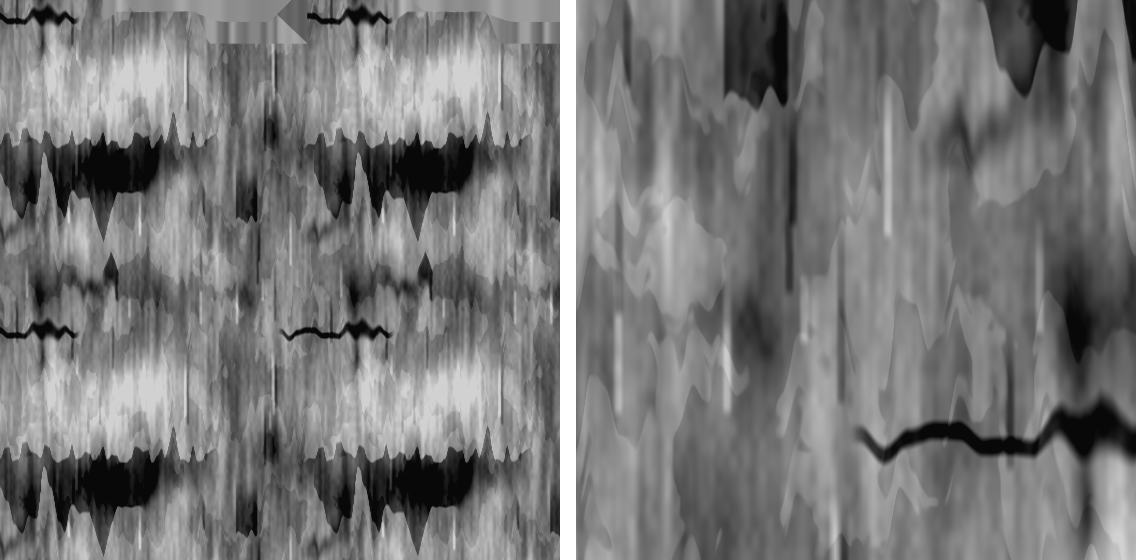
Left, the full canvas; right, a detail of the centre.
Give the GLSL for this texture, as a Shadertoy shader.

```glsl
// Grey, weathered paint that runs down in streaks, on a tile that repeats 1.78 times each way.
// Soft blobs set the light and dark areas, column noise tears their edges into drips,
// and striped plates cover parts of the top border.

float hash(vec2 p) {
    return fract(sin(dot(p, vec2(127.1, 311.7))) * 43758.5453);
}

// Value noise with n cells per tile, seamless across tiles
float noise(vec2 p, vec2 n) {
    p *= n;
    vec2 i = floor(p), f = fract(p);
    f = f * f * (3.0 - 2.0 * f);
    vec2 a = mod(i, n), b = mod(i + 1.0, n), seed = n * 0.37;
    return mix(mix(hash(a + seed), hash(vec2(b.x, a.y) + seed), f.x),
               mix(hash(vec2(a.x, b.y) + seed), hash(b + seed), f.x), f.y);
}

float column(float x, float n) {
    return noise(vec2(x, 0.0), vec2(n, 1.0));
}

float fbm(vec2 p, vec2 n) {
    float sum = 0.0, amp = 0.53;
    for (int i = 0; i < 4; i++) {
        sum += amp * noise(p, n);
        n *= 2.0;
        amp *= 0.5;
    }
    return sum;
}

// Shortest offset between points on the repeating tile
vec2 wrap(vec2 d) { return d - round(d); }

float blob(vec2 p, vec2 center, vec2 radius) {
    vec2 d = wrap(p - center) / radius;
    return exp(-dot(d, d));
}

float peak(float x, float center, float halfWidth) {
    return max(0.0, 1.0 - abs(wrap(vec2(x - center)).x) / halfWidth);
}

// Broad light and dark areas
float areas(vec2 p) {
    float tone = 0.49;
    tone += 0.25 * blob(p, vec2(0.24, 0.27), vec2(0.30, 0.14));
    tone += 0.16 * blob(p, vec2(0.50, 0.27), vec2(0.14, 0.15));
    tone += 0.24 * blob(p, vec2(0.66, 0.82), vec2(0.10, 0.08));
    tone += 0.13 * blob(p, vec2(0.53, 0.70), vec2(0.14, 0.10));
    tone += 0.18 * blob(p, vec2(0.23, 0.76), vec2(0.10, 0.07));
    tone -= 0.25 * blob(p, vec2(0.44, 0.10), vec2(0.06, 0.09));
    tone -= 0.14 * blob(p, vec2(0.78, 0.33), vec2(0.06, 0.25));
    tone -= 0.36 * blob(p, vec2(0.87, 0.45), vec2(0.03, 0.11));
    tone -= 0.30 * blob(p, vec2(0.09, 0.65), vec2(0.018, 0.15));
    tone -= 0.30 * blob(p, vec2(0.02, 0.73), vec2(0.05, 0.03));
    tone -= 0.36 * blob(p, vec2(0.29, 0.90), vec2(0.07, 0.03));
    tone -= 0.20 * blob(p, vec2(0.46, 0.93), vec2(0.07, 0.10));
    tone -= 0.20 * blob(p, vec2(0.77, 0.94), vec2(0.05, 0.04));
    tone -= 0.20 * blob(p, vec2(0.13, 0.93), vec2(0.05, 0.09));
    tone -= 0.18 * blob(p, vec2(0.97, 0.50), vec2(0.06, 0.10));
    return tone;
}

// Sharp dark shapes: torn band, stalactite and thin ridge
float darkShapes(vec2 p) {
    vec2 t = fract(p);
    float jag = column(p.x, 70.0), rag = column(p.x, 43.0);
    float y = t.y + 0.015 * (noise(p, vec2(60.0, 30.0)) - 0.5);
    float top = 0.465 - 0.055 * jag * jag - 0.09 * peak(t.x, 0.55, 0.025);
    float bottom = 0.60 + 0.05 * rag + 0.15 * peak(t.x, 0.33, 0.045);
    bottom = mix(0.49 + 0.25 * rag, bottom, smoothstep(0.20, 0.23, t.x));
    float soft = mix(0.012, 0.16, smoothstep(0.44, 0.50, t.x));
    float band = smoothstep(top - 0.004, top + 0.006, y) * (1.0 - smoothstep(bottom - soft, bottom, y));
    band *= 1.0 - smoothstep(0.34, 0.38, abs(wrap(t - 0.33).x));
    float dark = band * (0.28 + 0.30 * blob(p, vec2(0.36, 0.54), vec2(0.17, 0.08)));

    float tip = 0.73 - 0.06 * jag;
    dark += 0.30 * smoothstep(0.037, 0.031, abs(t.x - 0.785))
          * smoothstep(0.50, 0.62, y) * (1.0 - smoothstep(tip - 0.01, tip, y));
    float horn = 0.88 - 0.09 * peak(t.x, 0.353, 0.03);
    dark += 0.28 * smoothstep(horn, horn + 0.01, y) * smoothstep(0.03, 0.02, abs(t.x - 0.353))
          * (1.0 - smoothstep(0.87, 0.92, y));

    float swell = peak(t.x, 0.15, 0.07);
    float line = 0.065 - 0.03 * swell + 0.035 * (column(p.x, 38.0) - 0.5);
    float gap = abs(wrap(vec2(p.y - line)).x);
    float ridge = 1.0 - smoothstep(0.2, 1.0, gap / (0.014 + 0.03 * swell));
    dark += 0.5 * ridge * smoothstep(0.19, 0.16, abs(wrap(t - 0.07).x));
    dark += 0.22 * blob(p, vec2(0.13, -0.05), vec2(0.05, 0.07));
    return dark + 0.4 * blob(p, vec2(0.135, 0.12), vec2(0.012, 0.06));
}

void mainImage(out vec4 fragColor, in vec2 fragCoord) {
    vec2 uv = fragCoord / iResolution.xy;
    uv.y = 1.0 - uv.y;
    vec2 p = uv * 1.782;

    // Columns slip vertically, so that soft areas turn into runs
    vec2 run = p + vec2(0.03 * (noise(p, vec2(9.0, 8.0)) - 0.5),
        0.08 * (noise(p, vec2(64.0, 3.0)) - 0.5) + 0.06 * (noise(p, vec2(21.0, 4.0)) - 0.5));
    float tone = areas(run) - darkShapes(p);
    tone += 0.34 * (fbm(run, vec2(9.0, 6.0)) - 0.5) + 0.20 * (noise(p, vec2(48.0, 4.0)) - 0.5);
    tone += 0.15 * (noise(p, vec2(110.0, 9.0)) - 0.5) + 0.07 * (noise(p, vec2(130.0, 60.0)) - 0.5);
    tone += 0.05 - 0.10 * smoothstep(0.50, 0.54, fbm(run, vec2(14.0, 8.0)));

    // Scattered thin drips, light and dark in turn
    for (int i = 0; i < 30; i++) {
        float k = float(i), len = 0.04 + 0.09 * hash(vec2(k, 3.0));
        vec2 d = wrap(p - vec2(hash(vec2(k, 1.0)), hash(vec2(k, 2.0))));
        float drip = smoothstep(0.007, 0.001, abs(d.x)) * smoothstep(-len, 0.0, d.y) * smoothstep(len, len - 0.015, d.y);
        tone += (i % 2 == 0 ? 0.20 : -0.18) * drip;
    }

    // Two stepped plates with striped skirts along the top
    for (int i = 0; i < 2; i++) {
        float s = (uv.x - (i == 0 ? 0.182 : 0.700)) / 0.368;
        float inside = smoothstep(0.0, 0.006, s) * smoothstep(1.0, 0.994, s);
        float skirt = max(mix(0.021, 0.078, smoothstep(0.45, 0.53, s)), 0.04 - 0.25 * s);
        float plate = min(mix(0.020, 0.039, smoothstep(0.40, 0.60, s)), 0.37 * min(s - 0.10, 0.92 - s));
        float stripes = 0.30 + 0.32 * column(p.x, 50.0) + 0.12 * column(p.x, 17.0);
        float corner = smoothstep(0.84, 0.86, s);
        float diagonal = smoothstep(-0.002, 0.002, uv.y - 0.026 - 0.35 * (s - 0.85));
        stripes = mix(stripes, mix(0.32, 0.66, diagonal), 0.7 * corner);
        float face = 0.52 + 0.14 * column(p.x, 26.0);
        stripes = mix(face, stripes, smoothstep(plate - 0.001, plate + 0.001, uv.y));
        tone = mix(tone, stripes, inside * smoothstep(skirt + 0.002, skirt - 0.002, uv.y));
    }

    fragColor = vec4(vec3(clamp(tone, 0.03, 0.82)), 1.0);
}
```
